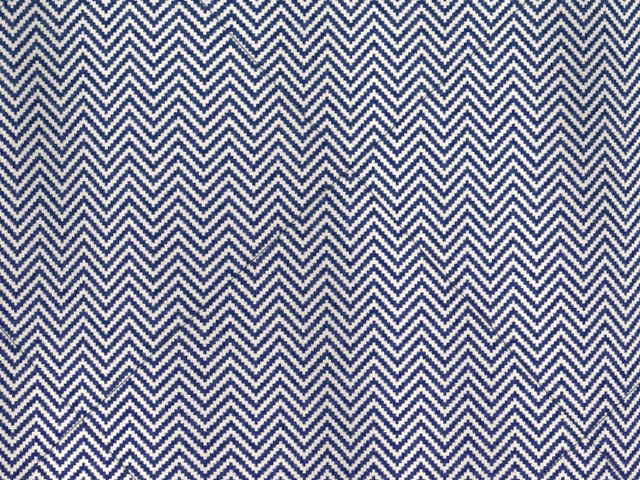
This texture is drawn by a WebGL 1 fragment shader. Its source:

```glsl
precision highp float;
// Navy and cream stepped herringbone cloth with soft folds and diagonal quilting seams.

uniform vec2 u_resolution;

float hash(vec2 p) {
  vec3 q = fract(vec3(p.xyx) * 0.1031);
  q += dot(q, q.yzx + 33.33);
  return fract((q.x + q.y) * q.z);
}

float noise(vec2 p) {
  vec2 i = floor(p), f = fract(p);
  f = f * f * (3.0 - 2.0 * f);
  return mix(mix(hash(i), hash(i + vec2(1.0, 0.0)), f.x),
             mix(hash(i + vec2(0.0, 1.0)), hash(i + 1.0), f.x), f.y);
}

// Two families of slightly wavy diagonal seams; cell borders lie at integers
vec2 quiltCoords(vec2 p) {
  vec2 wobble = 0.006 * (vec2(noise(p * 9.0), noise(p * 9.0 + 40.0)) - 0.5);
  return wobble + vec2((p.y + 1.13 * p.x - 0.32) / 1.153,
                       (p.y - 0.94 * p.x + 0.036) / 1.017);
}

// Slow bending of the cloth, tighter towards the right edge
vec2 drape(vec2 p) {
  float edge = max(p.x - 1.15, 0.0);
  p.x += 0.8 * edge * edge + 0.022 * (noise(p * vec2(3.5, 1.8) + 4.0) - 0.5);
  p.y += 0.012 * (noise(p * vec2(3.0, 2.0) + 19.0) - 0.5);
  return p;
}

// 1 on a navy stripe, 0 on a cream one
float herringbone(vec2 p) {
  vec2 cell = floor(quiltCoords(p));
  vec2 c = drape(p) + 0.006 * vec2(hash(cell + 7.0), hash(cell + 31.0));
  c += 0.0014 * (vec2(noise(p * 190.0), noise(p * 190.0 + 57.0)) - 0.5);
  float zigzag = abs(fract((c.x - 0.731) / 0.1 + 0.5) - 0.5) * 2.0;
  // Rounding keeps every peak and valley just one step wide
  float stair = floor(zigzag * 8.0 + 0.5) / 8.0;
  return step(fract(c.y * 34.0 - 1.8 * stair), 0.52);
}

void main() {
  vec2 p = gl_FragCoord.xy / u_resolution.y;

  // Average the stepped edges over a small footprint
  float navyCover = 0.0;
  for (int j = 0; j < 4; j++) {
    for (int i = 0; i < 4; i++) {
      vec2 offset = (vec2(float(i), float(j)) - 1.5) * 0.42;
      navyCover += herringbone(p + offset / u_resolution.y) / 16.0;
    }
  }

  // Dye drifts from teal navy at the top to violet navy below
  vec3 navy = mix(vec3(0.17, 0.21, 0.41), vec3(0.15, 0.23, 0.39), p.y);
  vec3 cream = vec3(0.94, 0.90, 0.87);
  vec3 color = mix(cream, navy, navyCover);

  // Yarn grain and broad vertical folds
  float grain = noise(p * vec2(260.0, 330.0)) - 0.5;
  float folds = noise(vec2(p.x * 7.0 + p.y * 0.6, p.y * 1.3)) - 0.5;
  float light = noise(p * 2.2 + 8.0) - 0.5;
  color *= 0.98 + 0.17 * folds + 0.10 * light + 0.08 * grain;
  color += 0.13 * navyCover * (noise(p * 170.0 + 11.0) - 0.5);

  // Seams: a soft crease with a thin stitched thread
  vec2 q = quiltCoords(p);
  vec2 seam = abs(fract(q + 0.5) - 0.5) * vec2(0.764, 0.741);
  float aa = 0.7 / u_resolution.y;
  vec2 thread = 1.0 - smoothstep(vec2(0.0010 - aa), vec2(0.0010 + aa), seam);
  vec2 stitch = 0.5 + 0.3 * smoothstep(0.15, 0.35, abs(fract(q.yx * 75.0) - 0.5));
  float crease = exp(-min(seam.x, seam.y) / 0.004);
  color *= 1.0 - 0.12 * crease;
  color = mix(color, vec3(0.13, 0.20, 0.32), max(thread.x * stitch.x, thread.y * stitch.y));

  gl_FragColor = vec4(clamp(color, 0.0, 1.0), 1.0);
}
```
